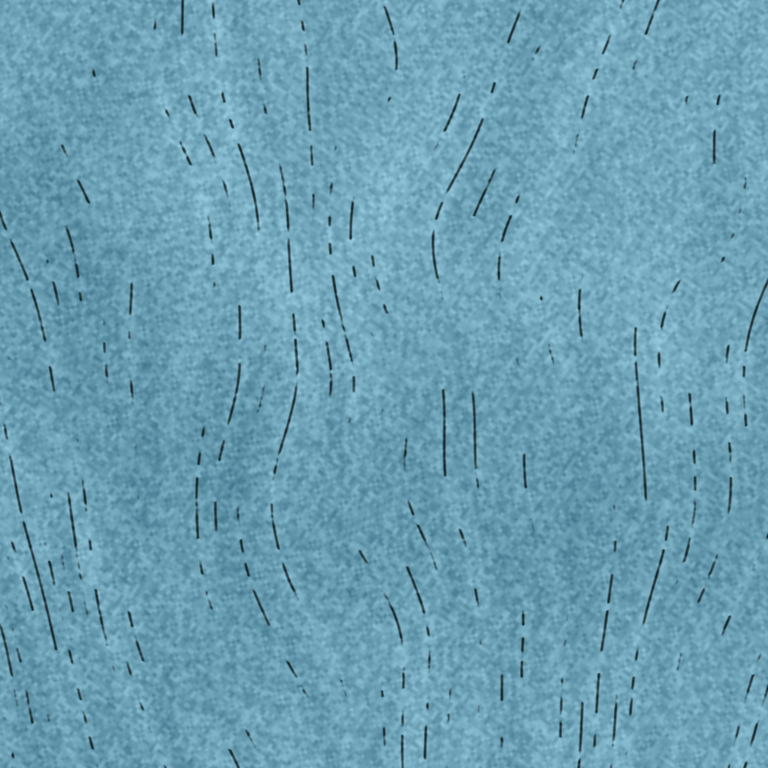
Give the GLSL for this texture, as a WebGL 1 fragment shader.

```glsl
precision highp float;
uniform vec2 u_resolution;

#define LINE_COUNT 28.0
#define LINE_HALF_WIDTH 0.0016
#define LINE_SOFTNESS 0.0015
#define DASH_FREQUENCY 8.5
#define BREAK_FREQUENCY 62.0
#define DASH_THRESHOLD 0.36
#define HALO_WIDTH 0.009
#define GRAIN_FREQUENCY 215.0
#define GRAIN_STRENGTH 1.24
#define STAIN_STRENGTH 1.3

const vec3 CLOTH = vec3(0.408, 0.615, 0.698);
const vec3 TONE_STEP = vec3(0.062, 0.061, 0.060);
const vec3 INK = vec3(0.09, 0.15, 0.16);

float hash(vec2 p) {
    return fract(sin(dot(p, vec2(127.1, 311.7))) * 43758.5453);
}

// Smooth value noise from -1 to 1
float noise(vec2 p) {
    vec2 cell = floor(p);
    vec2 f = fract(p);
    f = f * f * (3.0 - 2.0 * f);
    float low = mix(hash(cell), hash(cell + vec2(1.0, 0.0)), f.x);
    float high = mix(hash(cell + vec2(0.0, 1.0)), hash(cell + 1.0), f.x);
    return 2.0 * mix(low, high, f.y) - 1.0;
}

vec2 rotate(vec2 p, float angle) {
    float c = cos(angle);
    float s = sin(angle);
    return vec2(c * p.x - s * p.y, s * p.x + c * p.y);
}

// Scalar field whose contours are the bent, mostly upright flow lines
float flow(vec2 p) {
    float lean = (p.y - 0.5) * (0.36 - 0.74 * p.x);
    float bend = 0.095 * noise(p * 2.7 + 4.3) + 0.03 * noise(p * 5.5 + 19.1);
    return p.x + lean + bend;
}

// x: ink coverage, y: pale halo around the stroke
vec2 strokes(vec2 p, float field, float grain, float pixel) {
    vec2 e = vec2(0.002, 0.0);
    vec2 slope = vec2(flow(p + e.xy) - flow(p - e.xy),
                      flow(p + e.yx) - flow(p - e.yx)) / (2.0 * e.x);
    float lane = field * LINE_COUNT;
    float id = floor(lane);
    float center = 0.5 + 0.5 * (hash(vec2(id, 7.0)) - 0.5);
    float dist = abs(lane - id - center) / (LINE_COUNT * max(length(slope), 0.25));

    // Long dashes that break into dots at their ends
    float dash = noise(vec2(p.y * DASH_FREQUENCY + id * 0.37, id + 40.0));
    float breaks = noise(vec2(p.y * BREAK_FREQUENCY, id + 90.0));
    float cover = dash + 0.7 * breaks - 0.12 * grain;
    float presence = smoothstep(DASH_THRESHOLD, DASH_THRESHOLD + 0.35, cover);

    // Ink is rubbed thin where the grain stands up
    float wear = clamp(0.88 - 0.16 * grain, 0.4, 1.0);
    float width = LINE_HALF_WIDTH * (0.65 + 0.35 * presence);
    float soft = max(LINE_SOFTNESS, 0.75 * pixel);
    float ink = wear * presence * (1.0 - smoothstep(width - soft, width + soft, dist));
    float halo = smoothstep(-0.1, 0.6, dash) * exp(-pow(dist / HALO_WIDTH, 2.0));
    return vec2(ink, halo);
}

void main() {
    float pixel = 1.0 / min(u_resolution.x, u_resolution.y);
    vec2 p = gl_FragCoord.xy * pixel;
    float field = flow(p);

    // Broad stains and faint streaks along the flow
    float stain = 0.65 * noise(p * 3.0 + 31.0) + 0.30 * noise(p * 8.0 + 57.0);
    stain += 0.38 * noise(vec2(field * 32.0, p.y * 4.0) + 13.0);

    // Soft grain in two turned layers
    float grain = noise(rotate(p, 0.6) * GRAIN_FREQUENCY + 3.0);
    grain += 0.60 * noise(rotate(p, 1.1) * GRAIN_FREQUENCY * 0.62 + 71.0);
    float tone = STAIN_STRENGTH * stain + GRAIN_STRENGTH * grain;

    vec2 stroke = strokes(p, field, grain, pixel);
    vec3 color = CLOTH + TONE_STEP * (tone + 0.6 * stroke.y);
    color = mix(color, INK, stroke.x);
    gl_FragColor = vec4(color, 1.0);
}
```
